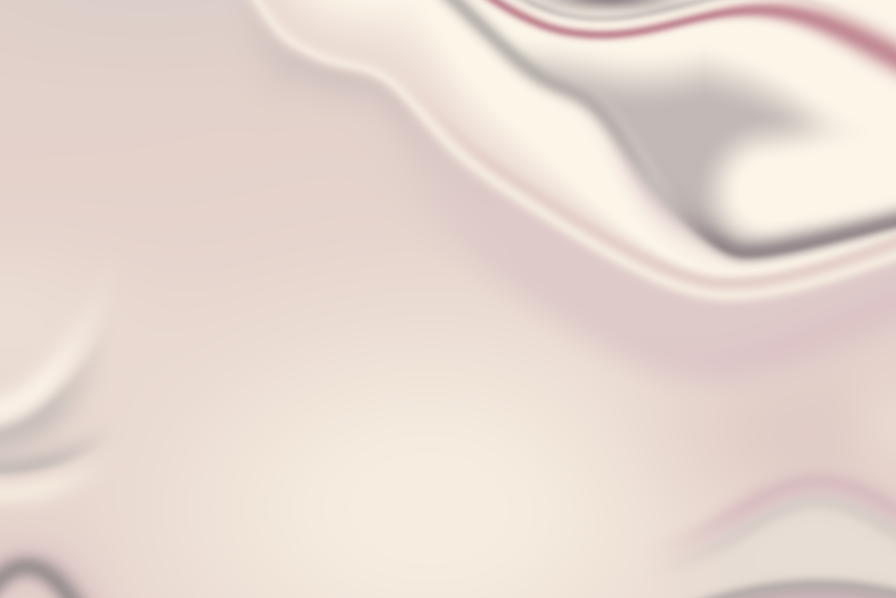
A Shadertoy shader for this background:

```glsl
// Soft satin folds in cream, blush and grey. Each fold is a curve y = f(x);
// the signed distance to it drives smooth layers, shaded bands and thin glows.
// Space: x runs 0..1.5 and y runs 0..1, from the lower left.

#define CREAM vec3(0.99, 0.965, 0.915)
#define IVORY vec3(0.965, 0.93, 0.88)
#define BLUSH vec3(0.892, 0.82, 0.795)
#define MAUVE vec3(0.865, 0.785, 0.785)
#define ROSE  vec3(0.74, 0.50, 0.55)
#define GREY  vec3(0.755, 0.725, 0.71)
#define SHADE vec3(0.53, 0.48, 0.50)
// Signed distance above a curve, corrected for its slope
#define ABOVE(f, p) ((p.y - f(p.x)) / length(vec2(1.0, (f(p.x + 0.005) - f(p.x - 0.005)) * 100.0)))

float glow(float d, float width) { d /= width; return exp(-d * d); }

float spot(vec2 p, vec2 centre, vec2 size) {
    vec2 d = (p - centre) / size;
    return exp(-dot(d, d));
}

// Rounded valley with its own slope on either side
float valley(float x, vec2 low, vec2 slope, float w) {
    float d = x - low.x;
    return low.y + (d < 0.0 ? slope.x : slope.y) * (sqrt(d * d + w * w) - w);
}

float segment(vec2 p, vec2 a, vec2 b) {
    vec2 d = b - a;
    return length(p - a - d * clamp(dot(p - a, d) / dot(d, d), 0.0, 1.0));
}

// Fold curves
float ribbonLow(float x) {
    float lift = max(0.5 - x, 0.0);
    return valley(x, vec2(1.22, 0.512), vec2(0.71, 0.40), 0.15)
         + 0.05 * glow(x - 0.65, 0.09) + 8.0 * lift * lift;
}
float ribbonHigh(float x) {
    return valley(x, vec2(1.25, 0.576), vec2(0.98, 0.26), 0.06) + 0.05 * glow(x - 1.0, 0.08);
}
float bandLow(float x) { return valley(x, vec2(1.18, 0.357), vec2(0.80, 0.55), 0.20); }
float roseLine(float x) {
    float d = x - 1.1, lift = max(0.95 - x, 0.0);
    return 0.964 - 0.023 * cos((x - 1.0) * 10.83) - 0.7 * d * d * d + lift * lift;
}
float greyTop(float x) { return 0.885 - 0.45 * max(x - 1.18, 0.0) + 0.012 * sin(x * 16.0); }
float archHigh(float x) { return 0.06 + 0.135 * glow(x - 1.37, 0.20); }
float archLow(float x) { return 0.022 - 0.9 * (x - 1.37) * (x - 1.37); }
float leftHigh(float x) { return 0.273 + 0.2 * x + 3.7 * x * x; }
float leftLow(float x) { return 0.215 + 1.7 * x * x; }
float cornerArch(float x) { return 0.052 - 10.0 * (x - 0.045) * (x - 0.045); }

vec3 backdrop(vec2 p) {
    vec3 c = mix(BLUSH, IVORY, min(1.0, 1.05 * spot(p, vec2(0.72, 0.15), vec2(0.48, 0.33))));
    c = mix(c, vec3(0.85, 0.805, 0.785), 0.8 * spot(p, vec2(0.25, 1.04), vec2(0.35, 0.13)));
    c = mix(c, vec3(0.87, 0.785, 0.765), 0.7 * spot(p, vec2(1.36, 0.27), vec2(0.24, 0.13)));
    c = mix(c, IVORY, 0.4 * spot(p, vec2(0.0, 0.46), vec2(0.22, 0.14)));
    return mix(c, IVORY, 0.35 * spot(p, vec2(1.5, 0.29), vec2(0.07, 0.08)));
}

// Small folds on the left side and in the lower corners
vec3 sideFolds(vec3 c, vec2 p) {
    float fade = 1.0 - smoothstep(0.06, 0.21, p.x);
    float a = ABOVE(leftHigh, p), b = ABOVE(leftLow, p);
    c = mix(c, CREAM, 0.8 * fade * glow(a - 0.04, 0.03));
    c = mix(c, GREY, 0.75 * fade * glow(a, a > 0.0 ? 0.016 : 0.035));
    c = mix(c, GREY, 0.85 * fade * glow(b, b > 0.0 ? 0.022 : 0.012));
    c = mix(c, IVORY, 0.8 * fade * glow(b + 0.04, 0.022));

    float corner = ABOVE(cornerArch, p);
    c = mix(c, vec3(0.86, 0.75, 0.76), 0.6 * glow(corner, 0.05));
    c = mix(c, vec3(0.62, 0.58, 0.58), glow(corner, 0.02));

    float h = ABOVE(archHigh, p), l = ABOVE(archLow, p);
    float show = smoothstep(1.06, 1.28, p.x);
    c = mix(c, vec3(0.905, 0.865, 0.83), show * smoothstep(0.01, -0.04, h));
    c = mix(c, vec3(0.84, 0.725, 0.745), 0.8 * show * glow(h, h > 0.0 ? 0.018 : 0.026));
    c = mix(c, GREY, 0.35 * show * glow(h + 0.035, 0.015));
    c = mix(c, vec3(0.79, 0.70, 0.72), smoothstep(0.005, -0.012, l));
    return mix(c, vec3(0.68, 0.65, 0.64), 0.8 * glow(l, 0.012));
}

void mainImage(out vec4 fragColor, in vec2 fragCoord) {
    vec2 p = fragCoord / iResolution.xy * vec2(1.5, 1.0);
    float low = ABOVE(ribbonLow, p), high = ABOVE(ribbonHigh, p);
    float band = ABOVE(bandLow, p), rose = ABOVE(roseLine, p);
    vec3 c = sideFolds(backdrop(p), p);

    // Mauve band hanging below the ribbon
    float reach = smoothstep(0.55, 0.9, p.x);
    c = mix(c, MAUVE, 0.85 * reach * smoothstep(-0.035, 0.055, band));
    c = mix(c, vec3(0.865, 0.755, 0.77), 0.6 * glow(band - 0.035, 0.035) * smoothstep(0.9, 1.4, p.x));
    c = mix(c, vec3(0.80, 0.745, 0.735), 0.65 * (1.0 - reach) * smoothstep(0.36, 0.5, p.x) * glow(low + 0.025, 0.045));

    // Cream ribbon with a blush crease and a pale rim
    vec3 ribbon = mix(vec3(0.925, 0.865, 0.83), CREAM, smoothstep(0.01, mix(0.13, 0.035, smoothstep(0.7, 1.2, p.x)), low));
    c = mix(c, ribbon, smoothstep(-0.035, 0.012, low));
    c = mix(c, vec3(0.885, 0.80, 0.775), 0.75 * smoothstep(0.65, 0.85, p.x) * glow(low - 0.014, 0.012));
    c = mix(c, IVORY, 0.8 * glow(low + 0.006, 0.01));

    // Grey hollow around a bright rounded pool
    float right = smoothstep(1.0, 1.2, p.x);
    float pool = segment(p, vec2(1.29, 0.68), vec2(1.6, 0.725));
    float hollow = smoothstep(-0.035, 0.035, high) * smoothstep(0.05, -0.06, p.y - greyTop(p.x));
    hollow *= smoothstep(0.045, 0.13, pool) * (1.0 - 0.45 * smoothstep(1.3, 1.5, p.x));
    c = mix(c, vec3(0.86, 0.77, 0.79), 0.55 * glow(high + 0.012, 0.03) * spot(p, vec2(1.1, 0.68), vec2(0.12, 0.18)));
    c = mix(c, CREAM, smoothstep(-0.01, 0.02, high));
    c = mix(c, GREY, hollow);
    c = mix(c, SHADE, 0.85 * smoothstep(1.08, 1.22, p.x) * glow(high, high > 0.0 ? 0.022 : 0.012));
    c = mix(c, GREY * 0.9, 0.8 * (1.0 - right) * glow(high, 0.016));

    // Rose crease, with pale and dark sheen above it
    float wide = smoothstep(1.15, 1.5, p.x);
    c = mix(c, CREAM, smoothstep(-0.005, 0.01, rose));
    c = mix(c, GREY, 0.6 * (1.0 - wide) * glow(rose - 0.027, 0.007));
    c = mix(c, SHADE, 0.95 * spot(p, vec2(1.02, 1.005), vec2(0.10, 0.022)));
    c = mix(c, ROSE, 0.9 * glow(rose, mix(0.009, 0.026, wide)));
    fragColor = vec4(clamp(c, 0.0, 1.0), 1.0);
}
```
